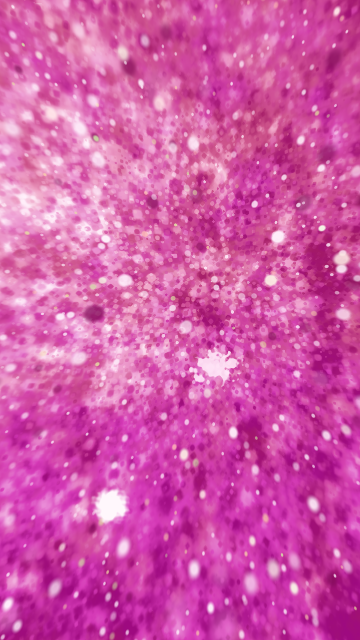
A WebGL 1 fragment shader for this texture:

```glsl
precision highp float;
uniform vec2 u_resolution;

#define FOCUS vec2(0.33, 0.56)
#define STRETCH 1.4
#define CONTRAST 1.05
#define BASE_TONE 0.31
#define GLOW 0.36
#define CLOUD 0.32
#define SPARKLE_DENSITY 0.13
#define SHADOW_DENSITY 0.07

vec3 hash3(vec2 p) {
  vec3 q = fract(p.xyx * vec3(0.1031, 0.1030, 0.0973));
  q += dot(q, q.yxz + 33.33);
  return fract((q.xxy + q.yzz) * q.zyx);
}

float gradientNoise(vec2 p) {
  vec2 i = floor(p), f = fract(p);
  vec2 u = f * f * f * (f * (f * 6.0 - 15.0) + 10.0);
  vec2 e = vec2(1.0, 0.0);
  float a = dot(hash3(i).xy * 2.0 - 1.0, f);
  float b = dot(hash3(i + e).xy * 2.0 - 1.0, f - e);
  float c = dot(hash3(i + e.yx).xy * 2.0 - 1.0, f - e.yx);
  float d = dot(hash3(i + 1.0).xy * 2.0 - 1.0, f - 1.0);
  return mix(mix(a, b, u.x), mix(c, d, u.x), u.y);
}

// Lens: flakes lengthen and soften away from the focus
vec2 lensOffset(vec2 d, vec2 p) {
  vec2 away = p - FOCUS;
  float r = length(away);
  vec2 dir = away / max(r, 0.001);
  float s = sqrt(min(1.0 + STRETCH * r, 1.6));
  return vec2(dot(d, dir) / s, dot(d, vec2(-dir.y, dir.x)) * s);
}

float lensBlur(vec2 p) {
  return mix(0.25, 0.6, smoothstep(0.06, 0.42, length(p - FOCUS)));
}

// One layer of overlapping flakes; state holds tone and hue
vec2 flakes(vec2 state, vec2 base, vec2 p, float scale, float opacity) {
  vec2 cell = floor(p * scale);
  float blur = lensBlur(p);
  for (int y = -1; y <= 1; y++) {
    for (int x = -1; x <= 1; x++) {
      vec2 id = cell + vec2(float(x), float(y));
      vec3 h = hash3(id + scale * 3.7);
      vec3 k = hash3(id + scale * 5.3 + 71.0);
      vec2 d = lensOffset(p * scale - id - 0.5 - 0.7 * (h.xy - 0.5), p);
      float shape = mix(length(d), 0.8 * (abs(d.x) + abs(d.y)), 0.6 * h.z);
      float mask = 1.0 - smoothstep(1.0 - blur, 1.0 + blur, shape / mix(0.2, 0.54, k.x));
      vec2 flake = base + vec2(CONTRAST * (k.y - 0.48), 1.1 * (k.z - 0.5));
      state = mix(state, flake, mask * opacity);
    }
  }
  return state;
}

// Sparse discs: rgb is the premultiplied tint, a the cover
vec4 discs(vec2 p, float scale, float density, float iridescence) {
  vec2 cell = floor(p * scale);
  float blur = lensBlur(p);
  vec4 sum = vec4(0.0);
  for (int y = -1; y <= 1; y++) {
    for (int x = -1; x <= 1; x++) {
      vec2 id = cell + vec2(float(x), float(y));
      vec3 h = hash3(id + scale * 7.1);
      vec3 k = hash3(id + scale * 2.9 + 133.0);
      vec2 d = lensOffset(p * scale - id - 0.5 - 0.7 * (h.xy - 0.5), p);
      float size = mix(0.14, 0.36, k.x * k.x);
      float mask = 1.0 - smoothstep(1.0 - blur, 1.0 + blur, length(d) / size);
      mask *= step(h.z, density) * mix(0.5, 1.0, k.y);
      vec3 rainbow = 0.75 + 0.25 * cos(6.283 * (k.z + vec3(0.0, 0.33, 0.67)));
      vec3 tint = mix(vec3(1.0, 0.95, 0.99), rainbow, iridescence * step(0.75, k.z));
      sum = mix(sum, vec4(tint, 1.0), mask);
    }
  }
  return sum;
}

// Shadow to white ramp, from salmon pink to magenta
vec3 pinkRamp(float tone, float hue) {
  vec3 shadow = mix(vec3(0.64, 0.10, 0.40), vec3(0.62, 0.04, 0.50), hue);
  vec3 middle = mix(vec3(0.80, 0.32, 0.54), vec3(0.84, 0.23, 0.72), hue);
  vec3 light = mix(vec3(0.93, 0.62, 0.76), vec3(0.92, 0.57, 0.85), hue);
  vec3 c = mix(shadow, middle, smoothstep(0.0, 0.4, tone));
  c = mix(c, light, smoothstep(0.35, 0.72, tone));
  return mix(c, vec3(1.0, 0.94, 0.98), smoothstep(0.66, 1.0, tone));
}

void main() {
  vec2 p = gl_FragCoord.xy / u_resolution.y;
  float sharp = 1.0 - smoothstep(0.08, 0.4, length(p - FOCUS));

  // Broad light from the left, darker magenta toward the lower right
  vec2 toLight = (p - vec2(0.02, 0.66)) * vec2(3.2, 2.9);
  float glow = exp(-dot(toLight, toLight));
  float cloud = gradientNoise(p * 8.0) + 0.8 * gradientNoise(p * 19.0 + 40.0);
  float dusk = smoothstep(0.45, 0.0, p.y) + 0.5 * smoothstep(0.3, 0.56, p.x);
  float drift = gradientNoise(p * 11.0 + 90.0);
  vec2 base = vec2(BASE_TONE + GLOW * glow + CLOUD * cloud - 0.09 * dusk,
                   mix(0.85, 0.3, smoothstep(0.2, 0.6, p.y)) + 0.7 * drift);

  // Flakes from coarse to fine
  vec2 state = flakes(base, base, p, 19.0, 0.45);
  state = flakes(state, base, p, 37.0, 0.55);
  state = flakes(state, base, p, 71.0, 0.3 + 0.2 * sharp);
  state = flakes(state, base, p, 125.0, 0.08 + 0.32 * sharp);
  vec3 color = pinkRamp(state.x, clamp(state.y, 0.0, 1.0));

  // Dark gaps, hazy blooms, fine glitter and bokeh
  color = mix(color, vec3(0.50, 0.04, 0.34), 0.7 * discs(p, 24.0, SHADOW_DENSITY, 0.0).a);
  vec4 bloom = discs(p, 13.0, SPARKLE_DENSITY + 0.3 * glow, 0.0);
  color = mix(color, vec3(0.98, 0.76, 0.90), 0.35 * bloom.a);
  vec4 fine = discs(p, 64.0, SPARKLE_DENSITY + 0.1 * glow, 0.7);
  color = mix(color, fine.rgb / max(fine.a, 0.001), 0.8 * fine.a);
  vec4 bokeh = discs(p, 29.0, SPARKLE_DENSITY * 0.8 + 0.14 * glow, 0.2);
  color = mix(color, bokeh.rgb / max(bokeh.a, 0.001), bokeh.a);

  // Ragged bright clump and one large soft glint
  float ragged = gradientNoise(p * 70.0) + 0.7 * gradientNoise(p * 150.0);
  float clump = length((p - vec2(0.337, 0.427)) * vec2(28.0, 40.0)) + 1.1 * ragged;
  color = mix(color, vec3(1.0, 0.9, 0.97), 0.9 * (1.0 - smoothstep(0.65, 1.0, clump)));
  float glint = length(p - vec2(0.173, 0.21)) * 36.0 + 0.4 * ragged;
  color = mix(color, vec3(1.0, 0.97, 0.99), 1.0 - smoothstep(0.6, 1.2, glint));

  gl_FragColor = vec4(color, 1.0);
}
```
